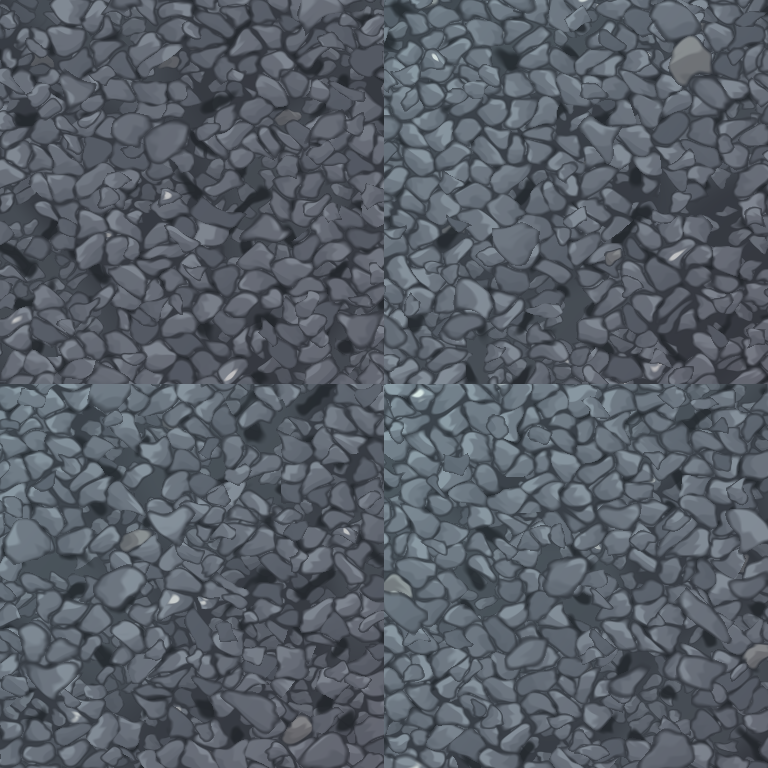
A WebGL 2 fragment shader for this texture:

```glsl
#version 300 es
precision highp float;

uniform vec2 u_resolution;
out vec4 fragColor;

const vec3 SHADOW = vec3(0.14, 0.16, 0.18);
const vec3 GAP = vec3(0.22, 0.24, 0.27);
const vec3 GRIT = vec3(0.28, 0.31, 0.34);
const vec3 DIM = vec3(0.34, 0.37, 0.41);
const vec3 STONE = vec3(0.41, 0.44, 0.48);
const vec3 BRIGHT = vec3(0.51, 0.55, 0.59);
const vec3 GLINT = vec3(0.78, 0.80, 0.80);

struct Cell {
    float edge;
    vec2 id;
    vec2 offset;
};

vec2 hash2(vec2 p) {
    vec3 q = fract(p.xyx * vec3(0.1031, 0.1030, 0.0973));
    q += dot(q, q.yzx + 33.33);
    return fract((q.xx + q.yz) * q.zy);
}

float softMin(float a, float b, float k) {
    float h = max(k - abs(a - b), 0.0) / k;
    return min(a, b) - h * h * k * 0.25;
}

// Bends straight cell borders into uneven outlines
vec2 warp(vec2 p) {
    p += 0.15 * sin(p.yx * 2.3 + vec2(0.4, 2.1));
    return p + 0.06 * sin(p.yx * 5.3 + p * 1.7 + vec2(1.3, 4.2));
}

float patches(vec2 p) {
    vec2 q = p + 1.4 * sin(p.yx * 0.83 + vec2(0.7, 2.9));
    return 0.5 + 0.25 * (sin(q.x * 1.3 + q.y * 0.4) + sin(q.y * 1.7 - q.x * 0.6));
}

vec2 feature(vec2 id) {
    return id + 0.04 + 0.92 * hash2(id);
}

// Nearest cell with a rounded distance to its border
Cell cellular(vec2 p) {
    vec2 base = floor(p);
    Cell cell = Cell(1.0, base, vec2(0.0));
    float nearest = 9.0;
    for (int y = -1; y <= 1; y++)
    for (int x = -1; x <= 1; x++) {
        vec2 id = base + vec2(x, y);
        vec2 d = p - feature(id);
        if (dot(d, d) < nearest) {
            nearest = dot(d, d);
            cell.id = id;
            cell.offset = d;
        }
    }
    vec2 center = feature(cell.id);
    for (int y = -2; y <= 2; y++)
    for (int x = -2; x <= 2; x++) {
        if (x == 0 && y == 0) continue;
        vec2 apart = feature(cell.id + vec2(x, y)) - center;
        float border = 0.5 * length(apart) - dot(cell.offset, normalize(apart));
        cell.edge = softMin(cell.edge, border, 0.2);
    }
    return cell;
}

// Mostly flat tone with a soft lit patch, a dull side and a rare glint
vec3 stoneColor(Cell cell, vec2 p, float lift, float blur) {
    vec2 kind = hash2(cell.id + 17.0);
    vec2 look = hash2(cell.id + 71.0);
    float angle = 1.6 + (kind.x - 0.5) * 3.4;
    float chips = 0.09 * sin(p.x * 8.0 + 3.0 * sin(p.y * 5.0));
    float slope = dot(cell.offset, vec2(cos(angle), sin(angle))) + chips;
    vec3 color = mix(DIM, STONE * 1.02, smoothstep(-0.05, 0.3, kind.y + lift));
    color = mix(color, DIM, 0.5 * smoothstep(blur, -blur, slope + 0.25));
    float lit = smoothstep(-blur, blur, slope - mix(0.06, 0.42, look.x));
    color = mix(color, BRIGHT, lit * smoothstep(0.0, 0.6, kind.y + lift));
    color *= mix(vec3(1.0), vec3(1.04, 1.0, 0.95), step(0.99, look.y));
    float glint = smoothstep(0.24, 0.06, length(cell.offset) + chips);
    return mix(color, GLINT, glint * step(0.985, kind.y));
}

// Lays one scatter of stones, each in a dark gap, over the ground
vec3 addStones(vec3 ground, vec2 uv, vec2 seed, float scale, float amount, float lift) {
    vec2 p = warp(uv * scale * vec2(1.0, 1.15) + seed);
    Cell cell = cellular(p);
    vec2 pick = hash2(cell.id + 43.0);
    float blur = max(0.065, scale / u_resolution.y);
    float present = step(pick.x, amount);
    float ragged = 0.035 * sin(p.x * 7.0 + 2.0 * sin(p.y * 6.0));
    float inset = cell.edge + ragged - mix(0.02, 0.13, pick.y);
    vec3 rimmed = mix(ground, GAP * 0.97, 0.8 * present * smoothstep(-0.14, -0.05, inset));
    vec3 color = stoneColor(cell, p, lift, blur * 1.3);
    return mix(rimmed, color, present * smoothstep(-blur, blur, inset));
}

void main() {
    vec2 uv = gl_FragCoord.xy / u_resolution;

    // Two by two panels, each with its own scatter
    vec2 panel = floor(uv * 2.0);
    vec2 local = fract(uv * 2.0);
    vec2 seed = panel * vec2(61.0, 83.0) + 19.0;
    float dull = (1.0 - panel.x) * panel.y;
    float light = dot(local - 0.5, vec2(-0.12, 0.10)) * (1.0 - 0.7 * dull);
    light += 0.03 * panel.x * (1.0 - panel.y) - 0.05 * dull;

    // Ground with small hollows, then grit, gravel and a few large stones
    float patchy = patches(local * 5.0 + seed);
    vec3 color = mix(GAP, GRIT, smoothstep(0.35, 0.75, patchy));
    vec3 grit = addStones(color, local, seed + 7.0, 22.0, 0.6, -0.1);
    color = mix(color, grit, 0.7);
    float hollow = patches(warp(local * 31.0) + seed.yx);
    color = mix(color, SHADOW, 0.9 * smoothstep(0.66, 0.9, hollow));
    color = addStones(color, local, seed, 14.0, 0.92 - 0.25 * patchy + light, light * 2.0);
    color = addStones(color, local, seed + 53.0, 19.0, 0.14, 0.0);
    color = addStones(color, local, seed + 31.0, 10.0, 0.08, 0.1);

    // Panel lighting: cool where bright, faintly violet where dark
    color *= 1.0 + light * vec3(0.6, 1.0, 0.9);
    fragColor = vec4(color, 1.0);
}
```
